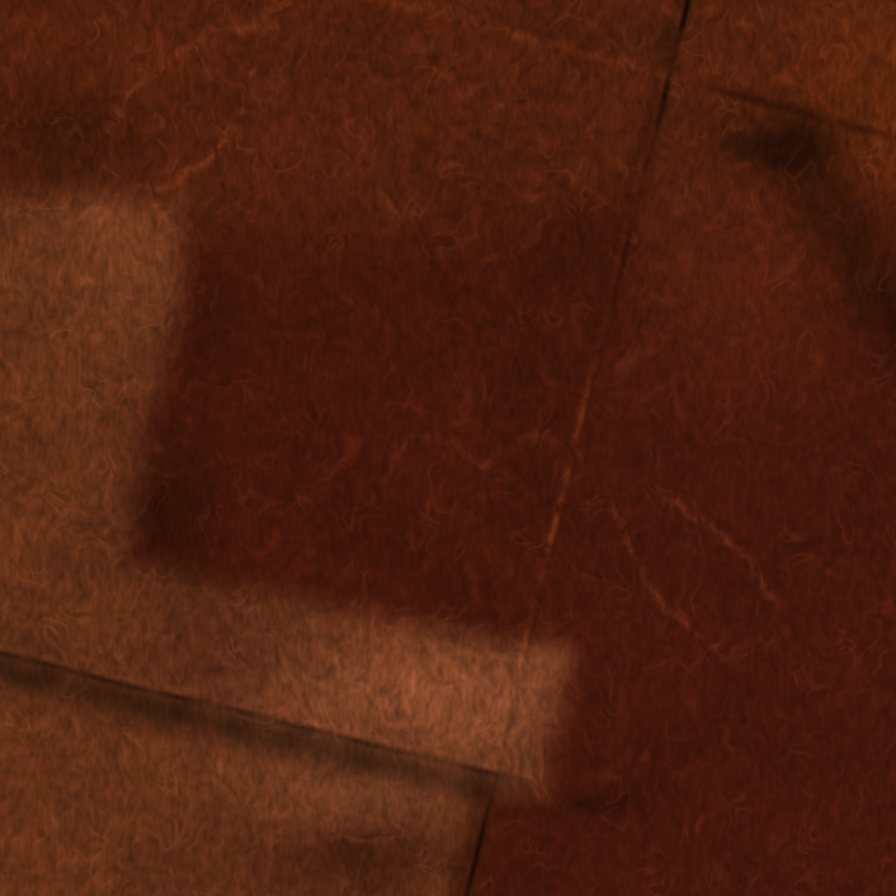
A Shadertoy shader for this texture:

```glsl
vec2 gradient(vec2 cell) {
    vec3 h = fract(cell.xyx * vec3(0.1031, 0.1030, 0.0973));
    h += dot(h, h.yzx + 33.33);
    float angle = 6.2832 * fract((h.x + h.y) * h.z);
    return vec2(cos(angle), sin(angle));
}

float gradientNoise(vec2 p) {
    vec2 i = floor(p), f = fract(p), e = vec2(1.0, 0.0);
    vec2 u = f * f * f * (f * (f * 6.0 - 15.0) + 10.0);
    float low = mix(dot(gradient(i), f), dot(gradient(i + e), f - e), u.x);
    float high = mix(dot(gradient(i + e.yx), f - e.yx), dot(gradient(i + 1.0), f - 1.0), u.x);
    return mix(low, high, u.y);
}

float fbm(vec2 p) {
    float sum = 0.0, amp = 0.6;
    for (int i = 0; i < 3; i++) {
        sum += amp * gradientNoise(p);
        p = mat2(1.6, 1.2, -1.2, 1.6) * p + 7.3;
        amp *= 0.55;
    }
    return sum;
}

float bell(float d, float width) { return exp(-d * d / (width * width)); }

float blob(vec2 p, vec2 centre, vec2 radius) { return bell(length((p - centre) / radius), 1.0); }

float segmentDistance(vec2 p, vec2 a, vec2 b) {
    vec2 d = b - a;
    return length(p - a - d * clamp(dot(p - a, d) / dot(d, d), 0.0, 1.0));
}

// Thin vein along a quadratic curve
float vein(vec2 p, vec2 a, vec2 b, vec2 c) {
    float dist = 1.0;
    vec2 last = a;
    for (int i = 1; i <= 10; i++) {
        float t = float(i) / 10.0;
        vec2 next = mix(mix(a, b, t), mix(b, c, t), t);
        dist = min(dist, segmentDistance(p, last, next));
        last = next;
    }
    return bell(dist, 0.005);
}

// Signed distance to the pale L-shaped layer
float paleLayer(vec2 p) {
    vec2 v[10] = vec2[10](vec2(-0.2, 0.80), vec2(0.205, 0.78), vec2(0.2, 0.64), vec2(0.165, 0.51),
        vec2(0.15, 0.375), vec2(0.27, 0.345), vec2(0.64, 0.275), vec2(0.61, 0.12),
        vec2(0.54, 0.11), vec2(0.47, -0.2));
    float dist = p.x + 0.2, side = 1.0;
    for (int i = 0; i < 9; i++) {
        vec2 a = v[i], b = v[i + 1], e = b - a, w = p - a;
        dist = min(dist, segmentDistance(p, a, b));
        bvec3 c = bvec3(p.y >= a.y, p.y < b.y, e.x * w.y > e.y * w.x);
        if (all(c) || all(not(c))) side = -side;
    }
    return side * dist;
}

void mainImage(out vec4 fragColor, in vec2 fragCoord) {
    vec2 uv = fragCoord / iResolution.xy;
    vec2 warp = vec2(fbm(uv * 14.0), fbm(uv * 14.0 + 31.0));
    vec2 p = uv + 0.018 * warp;

    // Warm upper ground falling to deep red at the lower right
    vec3 col = mix(vec3(0.268, 0.088, 0.045), vec3(0.315, 0.125, 0.05), smoothstep(0.5, 0.9, p.y - 0.12 * p.x + 0.08));
    col += vec3(0.05, 0.025, 0.0) * blob(p, vec2(1.0, 0.88), vec2(0.12, 0.16));
    col += vec3(0.035, 0.015, 0.006) * blob(p, vec2(0.82, 0.65), vec2(0.12));

    // Dark central panel
    float panel = smoothstep(0.12, 0.22, p.x + 0.1 * (0.6 - p.y)) * smoothstep(0.79, 0.69, p.y - 0.09 * (p.x - 0.4))
        * smoothstep(0.04, -0.03, p.x - 0.525 - 0.247 * p.y);
    col = mix(col, vec3(0.262, 0.088, 0.04), 0.85 * panel);

    // Pale layer with uneven brightness
    float pale = smoothstep(0.026, -0.03, paleLayer(p));
    vec3 paleColor = vec3(0.38, 0.186, 0.09);
    paleColor += vec3(0.13, 0.09, 0.075) * blob(p, vec2(0.5, 0.22), vec2(0.23, 0.08));
    paleColor += vec3(0.06, 0.04, 0.03) * blob(p, vec2(0.14, 0.73), vec2(0.12, 0.1));
    paleColor += vec3(0.07, 0.05, 0.04) * blob(p, vec2(0.4, 0.11), vec2(0.13, 0.035));
    paleColor -= vec3(0.06, 0.04, 0.02) * blob(p, vec2(0.23, 0.27), vec2(0.07, 0.06));
    paleColor -= vec3(0.1, 0.06, 0.03) * blob(p, vec2(0.4, 0.04), vec2(0.14, 0.05));
    col = mix(col, paleColor, pale);

    // Stains and shadowed corners
    float stain = 0.38 * blob(p, vec2(0.86, 0.835), vec2(0.055, 0.035));
    stain += 0.34 * bell(segmentDistance(p, vec2(0.90, 0.82), vec2(1.03, 0.6)), 0.04);
    stain += 0.2 * blob(p, vec2(0.06, 0.85), vec2(0.1, 0.06));
    stain += 0.25 * blob(p, vec2(0.19, 0.42), vec2(0.05, 0.09));
    stain += 0.13 * blob(p, vec2(0.24, 0.65), vec2(0.05, 0.07));
    stain += 0.13 * blob(p, vec2(0.64, 0.72), vec2(0.07, 0.05));
    stain += 0.25 * blob(p, vec2(0.66, 0.105), vec2(0.06, 0.015));
    col *= 1.0 - min(stain, 0.5);

    // Short soft fibres, mottling and vertical grain
    vec2 q = uv * vec2(46.0, 36.0) + 1.6 * warp;
    float fibre = smoothstep(0.17, 0.0, abs(gradientNoise(q + 0.7 * gradientNoise(q * 0.6))))
        * smoothstep(-0.1, 0.4, gradientNoise(uv * 24.0 + 5.0));
    float mottle = fbm(uv * vec2(78.0, 54.0) + 2.0 * warp);
    float grain = gradientNoise(uv * vec2(190.0, 85.0));
    float relief = mix(0.8, 1.0, max(pale, smoothstep(0.65, 0.85, uv.y)));
    col *= 1.0 + relief * (0.34 * mottle + 0.16 * grain + 0.2 * fbm(uv * 9.0) - 0.02);
    col += relief * fibre * vec3(0.055, 0.032, 0.018);
    col += vec3(0.07, 0.025, 0.01) * smoothstep(0.3, 0.65, gradientNoise(q * 0.8 + 9.0)) * (1.0 - 0.7 * pale);

    // Raised veins
    float veins = vein(p, vec2(0.12, 0.85), vec2(0.19, 0.97), vec2(0.31, 0.97));
    veins += vein(p, vec2(0.285, 0.92), vec2(0.25, 0.80), vec2(0.16, 0.79));
    veins += vein(p, vec2(0.74, 0.44), vec2(0.82, 0.41), vec2(0.86, 0.33));
    veins += vein(p, vec2(0.685, 0.43), vec2(0.70, 0.36), vec2(0.80, 0.275));
    veins += 0.6 * vein(p, vec2(0.43, 0.47), vec2(0.47, 0.54), vec2(0.54, 0.485));
    veins += 0.6 * vein(p, vec2(0.54, 0.485), vec2(0.60, 0.53), vec2(0.65, 0.49));
    col += veins * vec3(0.075, 0.04, 0.018) * clamp(0.8 + 2.0 * mottle, 0.0, 1.5);

    // Long steep seam: dark at the ends, glowing in the middle
    float wear = clamp(0.75 + 1.3 * gradientNoise(uv * 23.0) + mottle, 0.15, 1.2);
    float steep = uv.x - 0.521 - 0.247 * uv.y + 0.003 * gradientNoise(uv * 9.0);
    float ends = max(smoothstep(0.55, 0.95, uv.y), smoothstep(0.13, 0.05, uv.y));
    col *= 1.0 - wear * bell(steep, 0.0035) * (0.14 + 0.46 * ends);
    col *= 1.0 - 0.22 * ends * bell(steep + 0.008, 0.014);
    col += vec3(0.15, 0.08, 0.025) * wear * bell(steep + 0.005, 0.0045)
        * (0.2 + 0.8 * blob(uv, vec2(0.64, 0.45), vec2(0.3, 0.15)));

    // Shallow lower seam with a shadow beneath it
    float lower = uv.y - 0.271 + 0.245 * uv.x + 0.003 * gradientNoise(uv * 11.0);
    float reach = smoothstep(0.6, 0.53, uv.x);
    col *= 1.0 - reach * (0.25 + 0.16 * wear) * bell(lower + 0.018, 0.022);
    col *= 1.0 - reach * 0.36 * wear * bell(lower, 0.0035);
    col += reach * wear * vec3(0.06, 0.035, 0.02) * bell(lower - 0.007, 0.005);

    // Faint upper seam
    float crease = wear * bell(uv.y - 1.0 + 0.27 * (uv.x - 0.43), 0.006);
    col += crease * vec3(0.07, 0.035, 0.012) * smoothstep(0.76, 0.73, uv.x);
    col *= 1.0 - 0.25 * crease * smoothstep(0.76, 0.8, uv.x);
    fragColor = vec4(clamp(col, 0.0, 1.0), 1.0);
}
```
